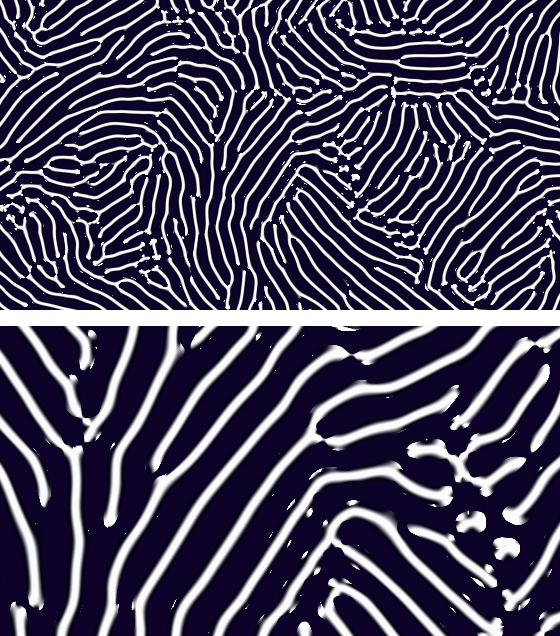
Top, the full canvas; bottom, a detail of the centre.
Write a WebGL 2 fragment shader that draws this pattern.

```glsl
#version 300 es
precision highp float;
// Labyrinth of thin pale lines on deep navy. Wave packets, scattered on a
// jittered grid and steered by a smooth direction field, add up to a height
// field; its ridges, found from slope and curvature, are drawn as lines.

uniform vec2 u_resolution;
out vec4 fragColor;

const float TAU = 6.2831853;
const float SPACING = 0.043;      // distance between lines, in canvas heights
const float HALF_WIDTH = 0.0048;  // half a line, in canvas heights
const float EDGE = 0.0026;        // softness of the line edge
const float FALLOFF = 0.44;       // narrowness of each wave packet
const float TURN_SIZE = 4.8;      // size of the bends, in line spacings
const int REACH = 3;              // neighbouring cells visited

const vec3 NAVY = vec3(0.05, 0.01, 0.16);
const vec3 RIM = vec3(0.02, 0.01, 0.09);
const vec3 WHITE = vec3(0.985);

float hash(vec2 p) {
    return fract(sin(dot(p, vec2(127.1, 311.7))) * 43758.5453);
}

vec2 unitVector(float angle) {
    return vec2(cos(angle), sin(angle));
}

vec2 randomDirection(vec2 cell) {
    return unitVector(TAU * hash(cell + 71.3));
}

// Smooth wave direction; halving the angle allows hairpin turns.
float waveAngle(vec2 p) {
    vec2 cell = floor(p);
    vec2 t = fract(p);
    t = t * t * (3.0 - 2.0 * t);
    vec2 low = mix(randomDirection(cell),
                   randomDirection(cell + vec2(1.0, 0.0)), t.x);
    vec2 high = mix(randomDirection(cell + vec2(0.0, 1.0)),
                    randomDirection(cell + vec2(1.0, 1.0)), t.x);
    vec2 v = mix(low, high, t.y);
    return 0.5 * atan(v.y, v.x + 1e-5);
}

// Adds the slope and the curvature (xx, xy, yy) of one wave packet.
void addPacket(vec2 offset, vec2 wave, float phase,
               inout vec2 slope, inout vec3 curve) {
    float envelope = exp(-FALLOFF * dot(offset, offset));
    float angle = dot(wave, offset) + phase;
    float c = envelope * cos(angle);
    float s = envelope * sin(angle);
    vec2 decay = -2.0 * FALLOFF * offset;
    slope += decay * c - wave * s;
    vec3 even = vec3(decay.x * decay.x - wave.x * wave.x - 2.0 * FALLOFF,
                     decay.x * decay.y - wave.x * wave.y,
                     decay.y * decay.y - wave.y * wave.y - 2.0 * FALLOFF);
    vec3 odd = vec3(2.0 * decay.x * wave.x,
                    decay.x * wave.y + decay.y * wave.x,
                    2.0 * decay.y * wave.y);
    curve += even * c - odd * s;
}

// Distance to the nearest ridge, with p and the result in line spacings.
// The second component is near one on a true ridge, zero where it dies out.
vec2 ridge(vec2 p) {
    vec2 slope = vec2(0.0);
    vec3 curve = vec3(0.0);
    vec2 home = floor(p);
    for (int y = -REACH; y <= REACH; y++) {
        for (int x = -REACH; x <= REACH; x++) {
            vec2 cell = home + vec2(x, y);
            vec2 center = cell + vec2(hash(cell + 3.7), hash(cell + 19.1));
            vec2 wave = TAU * unitVector(waveAngle(center / TURN_SIZE));
            addPacket(p - center, wave, TAU * hash(cell + 41.9), slope, curve);
        }
    }
    // Principal curvatures; the most negative one lies across the ridge.
    float mean = 0.5 * (curve.x + curve.z);
    float difference = 0.5 * (curve.x - curve.z);
    float spread = length(vec2(difference, curve.y)) + 1e-5;
    float axis = 0.5 * atan(curve.y, difference + 1e-5);
    vec2 across = vec2(-sin(axis), cos(axis));
    float steepness = abs(dot(slope, across)) + 1e-6;
    float dist = atan(TAU * steepness, spread - mean) / TAU;
    return vec2(dist, smoothstep(0.0, 0.3, -mean / spread));
}

void main() {
    vec2 uv = gl_FragCoord.xy / u_resolution.y;
    vec2 found = ridge(uv / SPACING + 5.0);

    // Where a ridge dies out the distance grows, which rounds the line end.
    float dist = found.x * SPACING + 2.0 * HALF_WIDTH * (1.0 - found.y);
    float soft = max(EDGE, 0.7 / u_resolution.y);
    float line = 1.0 - smoothstep(HALF_WIDTH - soft, HALF_WIDTH + soft, dist);

    // A slightly darker rim hugs each line.
    float clear = smoothstep(HALF_WIDTH + 0.003, HALF_WIDTH + 0.006, dist);
    vec3 ground = mix(RIM, NAVY, clear);
    fragColor = vec4(mix(ground, WHITE, line), 1.0);
}
```
